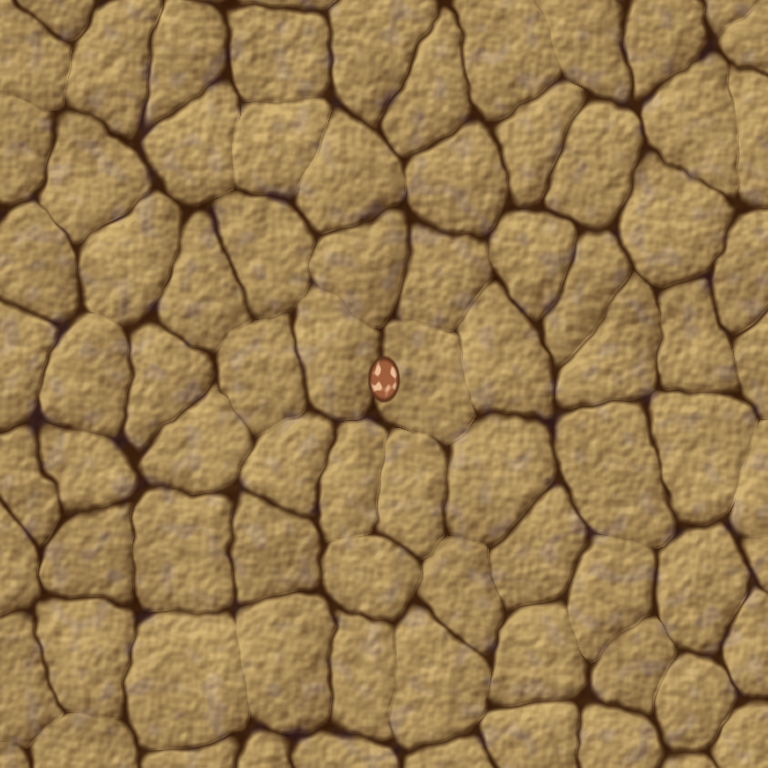
Write a three.js fragment shader that draws this texture.

```glsl
varying vec2 vUv;

vec2 hash2(vec2 p) {
  p = vec2(dot(p, vec2(127.1, 311.7)), dot(p, vec2(269.5, 183.3)));
  return fract(sin(p) * 43758.55);
}

float gradientNoise(vec2 p) {
  vec2 i = floor(p), f = fract(p);
  vec2 u = f * f * f * (f * (f * 6.0 - 15.0) + 10.0);
  float a = dot(hash2(i) * 2.0 - 1.0, f);
  float b = dot(hash2(i + vec2(1, 0)) * 2.0 - 1.0, f - vec2(1, 0));
  float c = dot(hash2(i + vec2(0, 1)) * 2.0 - 1.0, f - vec2(0, 1));
  float d = dot(hash2(i + vec2(1, 1)) * 2.0 - 1.0, f - vec2(1, 1));
  return mix(mix(a, b, u.x), mix(c, d, u.x), u.y);
}

vec2 seedPoint(vec2 cell) {
  return cell + 0.5 + 0.8 * (hash2(cell) - 0.5);
}

// Rounded distance to the nearest crack, in plate units; some cracks are shallow
float crackDistance(vec2 uv) {
  uv += 0.016 * vec2(gradientNoise(uv * 13.0), gradientNoise(uv * 13.0 + 37.0));
  uv += 0.007 * vec2(gradientNoise(uv * 42.0), gradientNoise(uv * 42.0 + 71.0));
  vec2 p = uv * vec2(9.2, 7.3) + vec2(3.3, 5.7);

  vec2 home = floor(p), homeSeed = p;
  float nearest = 1e3;
  for (int y = -1; y <= 1; y++) {
    for (int x = -1; x <= 1; x++) {
      vec2 cell = floor(p) + vec2(x, y);
      vec2 seed = seedPoint(cell);
      float d = distance(p, seed);
      if (d < nearest) { nearest = d; home = cell; homeSeed = seed; }
    }
  }

  float sum = 0.0;
  for (int y = -2; y <= 2; y++) {
    for (int x = -2; x <= 2; x++) {
      if (x == 0 && y == 0) continue;
      vec2 cell = home + vec2(x, y);
      vec2 seed = seedPoint(cell);
      float edge = dot(0.5 * (homeSeed + seed) - p, normalize(seed - homeSeed));
      float shallow = 0.045 * smoothstep(0.55, 0.95, hash2(home + cell + 0.5).x);
      sum += exp(-18.0 * (edge + shallow));
    }
  }
  return -log(sum) / 18.0 + 0.03 * gradientNoise(uv * 30.0);
}

float grain(vec2 uv) {
  return 0.7 * gradientNoise(uv * 22.0)
       + 0.55 * gradientNoise(uv * 50.0 + 11.0)
       + 0.3 * gradientNoise(uv * 105.0 + 23.0);
}

float relief(float crack, vec2 uv) {
  return 1.2 * (1.0 - exp(-9.0 * max(crack, 0.0))) + grain(uv);
}

void main() {
  // Light from the upper left, sampled as a slope of the relief
  vec2 toLight = normalize(vec2(-0.6, 0.8));
  vec2 downhill = vUv - 0.004 * toLight;
  float crack = crackDistance(vUv);
  float slope = relief(crackDistance(downhill), downhill) - relief(crack, vUv);

  // Dry earth from dark crack to pale crust
  float tone = 0.87 + clamp(slope, -0.5, 0.24)
             + 0.25 * gradientNoise(vUv * 9.0)
             + 0.2 * gradientNoise(vUv * 65.0 + 5.0);
  tone *= 1.0 - 0.8 * (1.0 - smoothstep(-0.015, 0.055, crack));
  tone -= 0.12 * exp(-14.0 * max(crack, 0.0));
  vec3 color = mix(vec3(0.20, 0.10, 0.03), vec3(0.73, 0.61, 0.39), clamp(tone, -0.1, 1.18));

  // Greyish dust in patches
  float dust = smoothstep(0.05, 0.35, gradientNoise(vUv * 34.0 + 90.0));
  color += dust * vec3(-0.02, -0.01, 0.05);

  // Small worn copper disc
  vec2 q = (vUv - vec2(0.5, 0.506)) / vec2(0.0205, 0.030);
  float r = length(q);
  float shine = smoothstep(0.0, 0.25, gradientNoise(q * 1.9 + 4.3) + 0.1 * q.y);
  vec3 copper = mix(vec3(0.62, 0.37, 0.23), vec3(0.92, 0.74, 0.58), shine);
  copper = mix(copper, vec3(0.36, 0.20, 0.11), smoothstep(0.7, 0.95, r));
  color = mix(color, copper, 1.0 - smoothstep(0.92, 1.08, r));

  gl_FragColor = vec4(color, 1.0);
}
```
